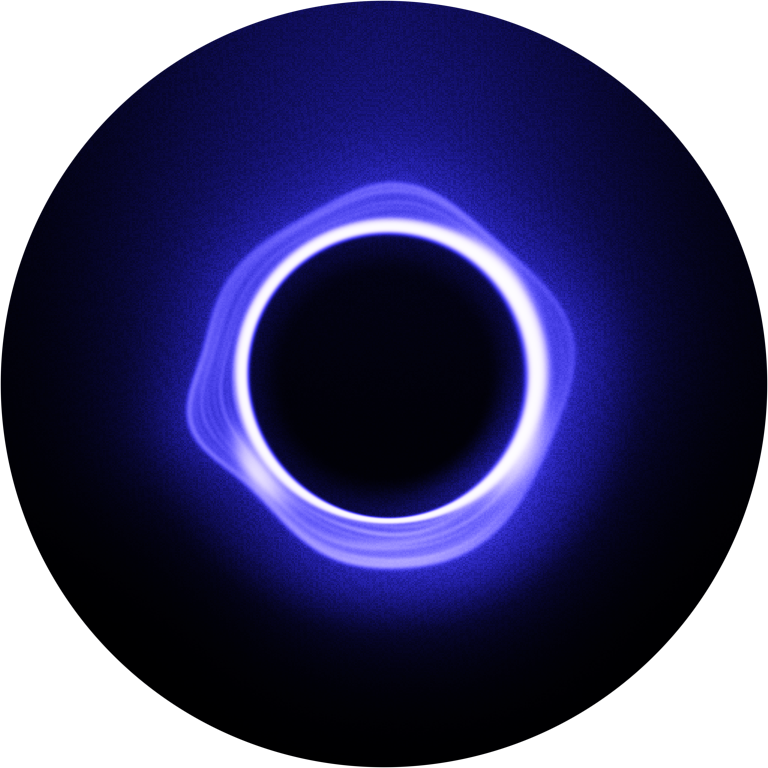
This background is drawn by a Shadertoy shader. Its source:

```glsl
// A glowing ring of blue-white light strands inside a dark disc on white.

float hash(vec2 p) {
    return fract(sin(dot(p, vec2(127.1, 311.7))) * 43758.55);
}

// Periodic bump around a direction in degrees; larger k is narrower.
float lobe(float angle, float degrees, float k) {
    return exp(k * (cos(angle - radians(degrees)) - 1.0));
}

float gauss(float d, float width) {
    return exp(-d * d / (width * width));
}

// Radius of the lobed outer edge of the strand bundle.
float outerRadius(float a) {
    return 0.220
        + 0.026 * lobe(a, 12.0, 12.0)
        + 0.029 * lobe(a, 86.0, 12.0)
        + 0.018 * lobe(a, 150.0, 8.0)
        + 0.039 * lobe(a, 194.0, 22.0)
        + 0.016 * lobe(a, 253.0, 15.0)
        + 0.029 * lobe(a, 292.0, 6.0);
}

// Soft light around and inside the ring.
float ambientGlow(vec2 p, float r, float a, float edge) {
    float lowerRight = lobe(a, 310.0, 2.0);
    float outside = smoothstep(0.18, 0.20, r);

    float topLight = 0.42 * exp(-dot(p - vec2(0.0, 0.42), (p - vec2(0.0, 0.42)) * vec2(11.0, 9.0)));
    float wash = 0.20 * smoothstep(-0.35, 0.3, p.y) * (1.0 - 0.75 * smoothstep(0.25, 0.5, length(p)));
    float halo = (0.75 + 0.65 * lowerRight) * exp(-max(r - edge, 0.0) / 0.048);
    float haloDisc = 0.3 * lobe(a, 290.0, 1.2) * smoothstep(0.345, 0.27, r);

    float inner = 0.03 + 0.05 * smoothstep(-0.1, 0.18, p.y)
        + (0.22 + 0.55 * lobe(a, 318.0, 4.0)) * smoothstep(0.13, 0.19, r);
    return mix(inner, topLight + wash + halo + haloDisc, outside);
}

// Fine strands fanning from the inner ring to the outer edge.
float strands(float r, float a) {
    float bottom = lobe(a, 272.0, 5.0);
    float gain = 1.1 + 0.9 * lobe(a, 185.0, 5.0) + 0.8 * lobe(a, 90.0, 5.0)
        + 3.2 * bottom - 0.5 * lobe(a, 10.0, 8.0);
    float sum = 0.0;
    for (int i = 1; i <= 8; i++) {
        float t = float(i) / 8.0;
        float radius = mix(0.190, outerRadius(a + 0.14 * (1.0 - t)), t);
        radius += 0.004 * bottom * (1.0 - t) * sin(5.0 * a + 9.0 * t);
        float strength = 0.55 + 0.3 * sin(float(i) * 2.4 + a * 2.0) + 0.7 * smoothstep(0.8, 1.0, t);
        sum += strength * gauss(r - radius, 0.0032 + 0.0012 * t);
    }
    return gain * sum;
}

// White-hot inner ring, thick on the right and thin at the bottom.
float hotRing(float r, float a) {
    float radius = 0.191 + 0.004 * cos(a) + 0.003 * sin(a);
    float width = 0.0068 + 0.0042 * lobe(a, 12.0, 3.0) - 0.0040 * lobe(a, 272.0, 4.0);
    float d = r - radius;
    return 30.0 * gauss(d, width * (d < 0.0 ? 0.75 : 1.1));
}

void mainImage(out vec4 fragColor, in vec2 fragCoord) {
    vec2 p = (fragCoord - 0.5 * iResolution.xy) / min(iResolution.x, iResolution.y);
    vec2 q = p - vec2(0.0026, 0.0104);
    float r = length(q);
    float a = atan(q.y, q.x);
    float edge = outerRadius(a);

    // Grainy ambient light
    float energy = ambientGlow(p, r, a, edge);
    energy *= 0.8 + 0.4 * hash(floor(p * 512.0));

    // Strand bundle with a faint fill
    float band = smoothstep(0.184, 0.192, r) * smoothstep(edge + 0.006, edge - 0.004, r);
    energy += band * (0.5 + 1.2 * lobe(a, 270.0, 5.0));
    energy += strands(r, a) + hotRing(r, a);

    // Bright knots where the strands pinch together
    energy += 13.0 * lobe(a, 217.0, 45.0) * gauss(r - 0.209, 0.012);
    energy += 9.0 * lobe(a, 44.0, 22.0) * gauss(r - 0.205, 0.011);
    energy += 9.0 * lobe(a, 328.0, 25.0) * gauss(r - 0.208, 0.014);

    // Exposure turns energy from navy through blue to white
    vec3 color = 1.0 - exp(-energy * vec3(0.14, 0.125, 1.0));

    float pixel = 1.0 / min(iResolution.x, iResolution.y);
    float disc = smoothstep(0.5, 0.5 - 1.5 * pixel, length(p));
    fragColor = vec4(mix(vec3(1.0), color, disc), 1.0);
}
```
